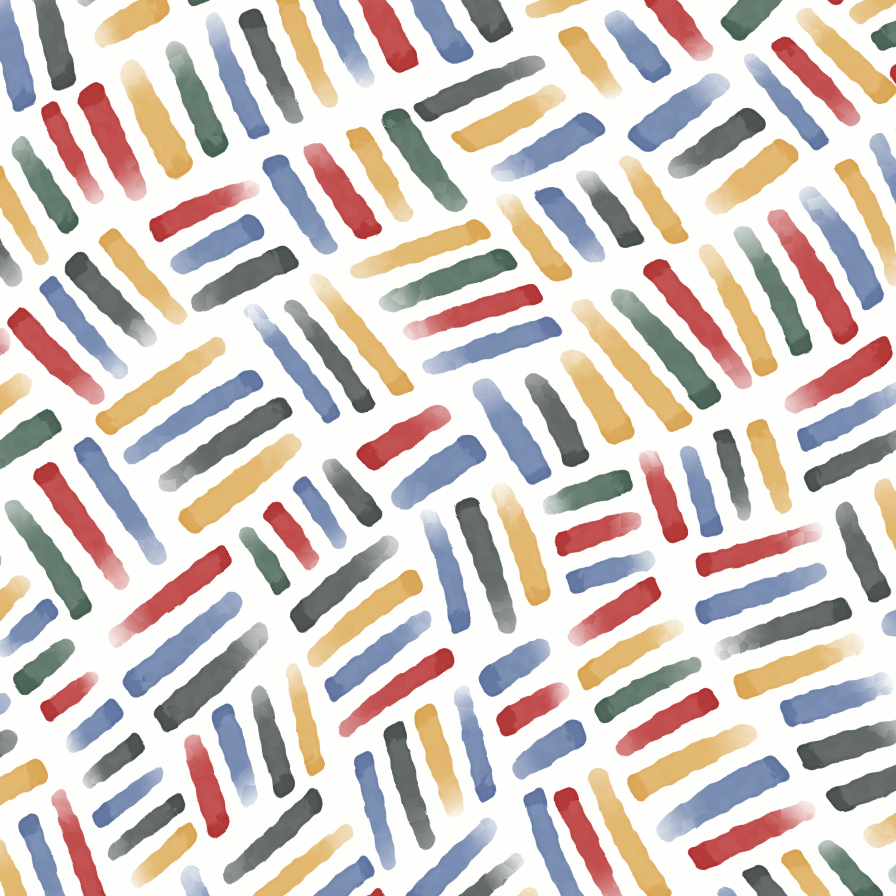
A Shadertoy shader for this pattern:

```glsl
#define BLOCK_SIZE 0.155    // mean side of a bundle of strokes
#define BLOCK_JITTER 0.2    // irregularity of the bundles
#define SLANT 0.54          // main direction in radians
#define TILT 0.26           // spread of bundle directions
#define WARP 0.17           // bending of the whole layout
#define SPACING 0.30        // stroke distance inside a bundle
#define HALF_WIDTH 0.295    // stroke half width, relative to its lane
#define RAGGED 0.009        // roughness of the stroke outline
#define GRAIN 13.0          // wash blotches per block

const vec3 PAPER = vec3(0.995, 0.995, 0.99);
const vec3 CHARCOAL = vec3(0.38, 0.405, 0.395);
const vec3 GREEN = vec3(0.38, 0.475, 0.425);
const vec3 BLUE = vec3(0.465, 0.545, 0.695);
const vec3 OCHRE = vec3(0.885, 0.715, 0.425);
const vec3 RED = vec3(0.755, 0.295, 0.295);

vec3 hash3(vec2 p) {
    vec3 q = vec3(dot(p, vec2(127.1, 311.7)), dot(p, vec2(269.5, 183.3)), dot(p, vec2(419.2, 371.9)));
    return fract(sin(q) * 43758.55);
}

mat2 rotation(float a) {
    return mat2(cos(a), -sin(a), sin(a), cos(a));
}

// Flat random tone of the nearest cell point
float cellTone(vec2 p) {
    float nearest = 9.0, tone = 0.0;
    for (int j = -1; j <= 1; j++)
    for (int i = -1; i <= 1; i++) {
        vec2 id = floor(p) + vec2(i, j);
        vec3 h = hash3(id);
        float d = length(id + h.xy - p);
        if (d < nearest) { nearest = d; tone = h.z; }
    }
    return tone;
}

vec3 pigment(float t) {
    if (t < 0.15) return CHARCOAL;
    if (t < 0.31) return GREEN;
    if (t < 0.57) return BLUE;
    return t < 0.785 ? OCHRE : RED;
}

// Random cutting point of a layout square
vec2 cut(vec2 id) {
    return id + 0.5 + BLOCK_JITTER * (2.0 * hash3(id + 17.0).xy - 1.0);
}

// Box with a blunt start and a tapering, round end
float strokeDistance(vec2 u, float halfLength, float halfWidth) {
    float t = u.x / halfLength;
    float w = halfWidth * (1.0 - 0.22 * smoothstep(-0.2, 1.0, t));
    float corner = w * (t < 0.0 ? 0.6 : 0.98);
    vec2 q = abs(u) - vec2(halfLength, w) + corner;
    return length(max(q, 0.0)) + min(max(q.x, q.y), 0.0) - corner;
}

// Paints one stroke over the colour below
vec3 paintStroke(vec3 below, vec2 u, vec2 halfSize, vec3 ink, vec3 h, float tone, float aa) {
    u.y += (h.x - 0.5) * 0.2 * u.x * u.x;
    float wobble = sin(u.x * 23.0 + h.y * 40.0) + 0.7 * sin(u.x * 51.0 + u.y * 30.0 + h.z * 50.0);
    float d = strokeDistance(u, halfSize.x, halfSize.y);
    d += RAGGED * (0.5 * wobble + 0.9 * (tone - 0.5));
    float cover = 1.0 - smoothstep(-aa, aa, d);

    // Pigment gathers at the blunt end and thins towards the other
    float t = u.x / halfSize.x;
    float fromStart = u.x + halfSize.x;
    float pool = 1.0 - smoothstep(0.09, 0.13, fromStart + 0.02 * wobble + 0.05 * (tone - 0.5));
    float rim = smoothstep(-0.035, -0.012, d) * (1.0 - smoothstep(-0.5, 0.3, t));
    float fade = mix(0.25, 0.95, h.y) * smoothstep(0.2, 1.12, t + 0.14 * (tone - 0.5));
    vec3 wash = mix(ink, PAPER, 0.05 * tone);
    wash = mix(wash, pow(ink, vec3(1.32)), clamp(0.75 * pool + 0.3 * rim, 0.0, 1.0));
    return mix(below, wash, cover * (1.0 - fade));
}

// Paints one bundle of parallel strokes
vec3 paintBundle(vec3 color, vec2 g, vec2 v, float tone, float aa) {
    // Four neighbouring cuts bound a rectangle that tiles without overlap
    vec2 a = cut(v - 1.0), b = cut(v);
    vec2 c = cut(v - vec2(1, 0)), d = cut(v - vec2(0, 1));
    bool even = mod(v.x + v.y, 2.0) < 0.5;
    vec2 lo = even ? vec2(a.x, d.y) : vec2(c.x, a.y);
    vec2 hi = even ? vec2(b.x, c.y) : vec2(d.x, b.y);
    vec2 size = hi - lo, q = g - 0.5 * (lo + hi);

    vec3 h = hash3(v + 5.0);
    if (even != (h.z > 0.9)) { q = vec2(q.y, -q.x); size = size.yx; }
    q = rotation((h.x - 0.5) * TILT) * q;
    float count = max(2.0, floor(size.y / SPACING + 0.5));
    float lane = size.y / count;
    for (float k = 0.0; k < 5.0; k++) {
        if (k >= count) break;
        vec3 r = hash3(v * 7.0 + vec2(k * 1.7, k + 31.0));
        vec2 halfSize = vec2((0.5 * size.x - 0.045) * mix(0.84, 1.0, r.x), lane * HALF_WIDTH * mix(0.86, 1.14, r.z));
        float slide = (r.y - 0.5) * (size.x - 0.09 - 2.0 * halfSize.x);
        vec2 u = q - vec2(slide, (k + 0.5) * lane - 0.5 * size.y);
        u = rotation((r.z - 0.5) * 0.12) * u;
        if (fract(r.x * 13.0) < 0.5) u.x = -u.x;
        color = paintStroke(color, u, halfSize, pigment(fract(h.y + k * 0.38)), r, tone, aa);
    }
    return color;
}

void mainImage(out vec4 fragColor, in vec2 fragCoord) {
    float unit = min(iResolution.x, iResolution.y) * BLOCK_SIZE;
    vec2 g = rotation(SLANT) * fragCoord / unit + 20.0;
    float tone = cellTone(g * GRAIN);
    g += WARP * sin(g.yx * vec2(1.1, 0.9) + vec2(0.6, 2.1));

    vec3 color = PAPER;
    for (int j = -1; j <= 1; j++)
    for (int i = -1; i <= 1; i++)
        color = paintBundle(color, g, floor(g + 0.5) + vec2(i, j), tone, 0.8 / unit);
    fragColor = vec4(color, 1.0);
}
```
